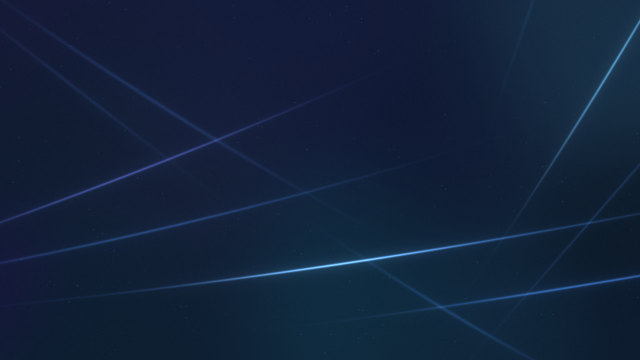
Write a Shadertoy shader that draws this background.

```glsl
// Thin arcs of blue light crossing a dark navy and teal haze with faint dust.
// The haze blends Gaussian colour pools, each arc is a bent line whose light
// peaks along its length, and the dust is a jittered grid gated by noise.

vec2 hash2(vec2 p) {
    vec3 q = fract(p.xyx * vec3(0.1031, 0.1030, 0.0973));
    q += dot(q, q.yzx + 33.33);
    return fract((q.xx + q.yz) * q.zy);
}

// Dot product of a lattice gradient with the offset to its corner
float cornerSlope(vec2 cell, vec2 f, vec2 corner) {
    return dot(hash2(cell + corner) * 2.0 - 1.0, f - corner);
}

float gradientNoise(vec2 p) {
    vec2 cell = floor(p);
    vec2 f = fract(p);
    vec2 u = f * f * f * (f * (f * 6.0 - 15.0) + 10.0);
    float low = mix(cornerSlope(cell, f, vec2(0.0)),
                    cornerSlope(cell, f, vec2(1.0, 0.0)), u.x);
    float high = mix(cornerSlope(cell, f, vec2(0.0, 1.0)),
                     cornerSlope(cell, f, vec2(1.0)), u.x);
    return mix(low, high, u.y);
}

// Weighted colour pool: rgb times weight, weight in alpha
vec4 pool(vec2 p, vec2 centre, float radius, vec3 colour) {
    vec2 d = (p - centre) / radius;
    return vec4(colour, 1.0) * exp(-dot(d, d));
}

vec3 haze(vec2 p) {
    vec4 sum = vec4(0.07, 0.12, 0.21, 1.0) * 0.08;
    sum += pool(p, vec2(0.00, 0.95), 0.28, vec3(0.085, 0.095, 0.215));
    sum += pool(p, vec2(0.10, 0.60), 0.28, vec3(0.055, 0.11, 0.185));
    sum += pool(p, vec2(-0.06, 0.25), 0.18, vec3(0.095, 0.08, 0.24));
    sum += pool(p, vec2(0.32, 0.12), 0.30, vec3(0.048, 0.118, 0.188));
    sum += pool(p, vec2(0.50, 0.54), 0.30, vec3(0.088, 0.125, 0.22));
    sum += pool(p, vec2(0.75, 0.92), 0.42, vec3(0.075, 0.105, 0.23));
    sum += pool(p, vec2(1.23, 0.65), 0.26, vec3(0.055, 0.085, 0.185));
    sum += pool(p, vec2(0.97, 0.25), 0.26, vec3(0.058, 0.18, 0.255));
    sum += pool(p, vec2(1.58, 0.82), 0.27, vec3(0.095, 0.195, 0.28));
    sum += pool(p, vec2(1.72, 0.34), 0.22, vec3(0.045, 0.095, 0.15));
    sum += pool(p, vec2(1.40, 0.12), 0.28, vec3(0.062, 0.15, 0.23));
    sum += pool(p, vec2(1.78, 0.05), 0.20, vec3(0.045, 0.10, 0.17));
    return sum.rgb / sum.a;
}

// Arc from a to b, bowed sideways by bend, brightest at fraction peak
vec3 streak(vec2 p, vec2 a, vec2 b, float bend, float peak, float spread,
            float width, vec3 colour) {
    vec2 chord = b - a;
    float len = length(chord);
    vec2 dir = chord / len;
    float t = dot(p - a, dir) / len;
    float side = dot(p - a, vec2(-dir.y, dir.x));
    float d = abs(side - bend * 4.0 * t * (1.0 - t));
    float along = (t - peak) / spread;
    float profile = exp(-d * d / (width * width)) + 0.20 * exp(-d / (4.5 * width));
    return colour * profile * exp(-along * along);
}

vec3 streaks(vec2 p) {
    vec3 violet = vec3(0.15, 0.17, 0.34);
    vec3 blue = vec3(0.10, 0.19, 0.34);
    vec3 ice = vec3(0.30, 0.40, 0.46);
    vec3 light = vec3(0.0);
    // Rising arcs
    light += streak(p, vec2(0.0, 0.382), vec2(1.019, 0.787), -0.010, 0.34, 0.38, 0.0033, violet);
    light += streak(p, vec2(0.0, 0.269), vec2(1.204, 0.565), -0.015, 0.35, 0.40, 0.0036, blue * 0.70);
    light += streak(p, vec2(0.0, 0.150), vec2(1.778, 0.407), -0.020, 0.62, 0.36, 0.0032, blue);
    light += streak(p, vec2(0.0, 0.150), vec2(1.778, 0.407), -0.020, 0.53, 0.16, 0.0032, ice);
    light += streak(p, vec2(0.671, 0.074), vec2(1.778, 0.234), -0.007, 0.87, 0.36, 0.0034, blue * 1.25);
    // Steep arcs on the right
    light += streak(p, vec2(1.273, 0.155), vec2(1.778, 0.942), -0.008, 0.86, 0.36, 0.0032, vec3(0.20, 0.34, 0.43));
    light += streak(p, vec2(1.319, 0.016), vec2(1.778, 0.544), 0.0, 0.80, 0.50, 0.0032, blue * 0.36);
    light += streak(p, vec2(1.366, 0.664), vec2(1.481, 1.0), 0.0, 0.90, 0.60, 0.0042, blue * 0.14);
    // Soft falling arcs
    light += streak(p, vec2(0.023, 0.988), vec2(0.840, 0.470), -0.011, 0.50, 0.42, 0.0050, blue * 0.38);
    light += streak(p, vec2(0.0, 0.919), vec2(0.556, 0.490), -0.002, 0.40, 0.42, 0.0050, blue * 0.25);
    light += streak(p, vec2(0.856, 0.387), vec2(1.480, 0.0), -0.010, 0.65, 0.36, 0.0046, blue * 0.42);
    return light;
}

// Sparse specks, gathered where the noise is high
float dust(vec2 p, float density) {
    vec2 cell = floor(p * density);
    vec2 offset = 0.25 + 0.5 * hash2(cell);
    vec2 trait = hash2(cell + 71.0);
    float d = length(fract(p * density) - offset);
    float cluster = smoothstep(0.1, 0.45, gradientNoise(p * 7.0));
    float lit = step(0.985 - 0.16 * cluster, trait.x);
    return lit * trait.y * trait.y * exp(-d * d * 45.0);
}

void mainImage(out vec4 fragColor, in vec2 fragCoord) {
    vec2 p = fragCoord / iResolution.y;
    vec3 colour = haze(p);
    colour *= 1.0 + 0.05 * gradientNoise(p * 4.0);
    colour += streaks(p);
    colour += vec3(0.07, 0.11, 0.14) * dust(p, 90.0);
    // Fine grain hides banding
    colour += (hash2(floor(p * 288.0)).x - 0.5) * 0.007;
    fragColor = vec4(colour, 1.0);
}
```
